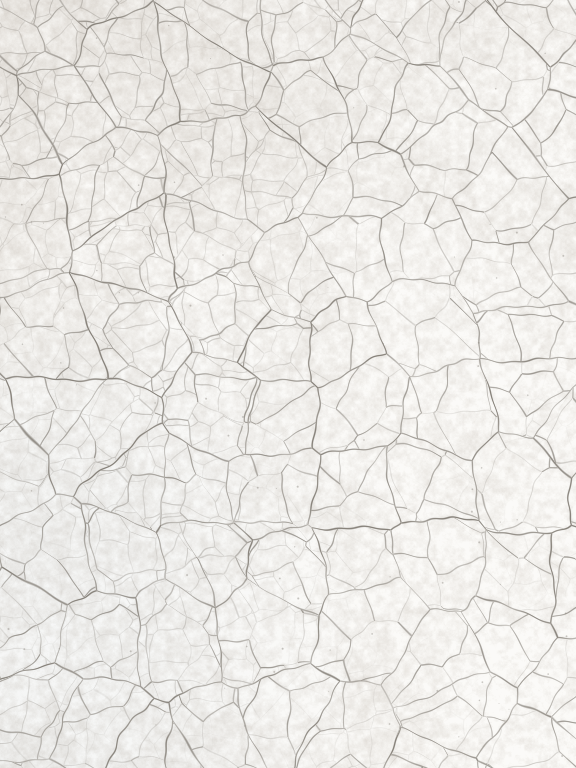
Give the GLSL for this texture, as a Shadertoy shader.

```glsl
// Old off-white paint, split by a branching network of fine grey cracks.

#define CELLS 7.2          // largest plates across the canvas width
#define SUBDIVIDE 1.6      // scale step between crack generations
#define JITTER 0.88        // irregularity of the plates
#define CRACK_WIDTH 0.0012 // half width of the widest cracks
#define GRAIN 1.25         // contrast of the fine surface mottling
#define CRACK_COLOR vec3(0.53, 0.51, 0.48)
#define WARM_PAINT vec3(0.884, 0.868, 0.846)
#define PALE_PAINT vec3(0.976, 0.971, 0.960)
#define COOL_TINT vec3(0.978, 0.985, 0.992)

struct Crack { float dist; float strength; vec2 plate; };

vec2 hash2(vec2 p) {
    vec3 q = fract(p.xyx * vec3(0.1031, 0.1030, 0.0973));
    q += dot(q, q.yzx + 33.33);
    return fract((q.xx + q.yz) * q.zy);
}

float valueNoise(vec2 p) {
    vec2 i = floor(p), f = fract(p);
    f = f * f * (3.0 - 2.0 * f);
    float low = mix(hash2(i).x, hash2(i + vec2(1, 0)).x, f.x);
    float high = mix(hash2(i + vec2(0, 1)).x, hash2(i + vec2(1, 1)).x, f.x);
    return mix(low, high, f.y);
}

float layeredNoise(vec2 p) {
    float sum = 0.0, weight = 0.5;
    for (int i = 0; i < 4; i++) {
        sum += weight * (valueNoise(p) - 0.5);
        p = p * 2.07 + 17.3;
        weight *= 0.6;
    }
    return sum;
}

// Layered sines bend the straight cell borders and make them waver.
vec2 bend(vec2 p) {
    p += 0.010 * sin(p.yx * vec2(15.0, 13.0) + vec2(0.7, 2.1));
    p += 0.0035 * sin(p.yx * vec2(47.0, 41.0) + p * 23.0);
    p += 0.0012 * sin(p.yx * vec2(139.0, 151.0) + p * 67.0);
    return p;
}

vec2 plateCenter(vec2 cell, vec2 seed) {
    return 0.5 + JITTER * (hash2(cell + seed) - 0.5);
}

// Cellular noise: distance to the nearest border, its strength, and the plate.
Crack crackNet(vec2 p, vec2 seed) {
    vec2 base = floor(p), f = fract(p), nearCell = vec2(0), nearest = vec2(9);
    for (int y = -1; y <= 1; y++)
    for (int x = -1; x <= 1; x++) {
        vec2 cell = vec2(x, y);
        vec2 v = cell + plateCenter(base + cell, seed) - f;
        if (dot(v, v) < dot(nearest, nearest)) { nearest = v; nearCell = cell; }
    }
    Crack crack = Crack(9.0, 0.0, base + nearCell);
    for (int y = -2; y <= 2; y++)
    for (int x = -2; x <= 2; x++) {
        vec2 cell = nearCell + vec2(x, y);
        vec2 v = cell + plateCenter(base + cell, seed) - f;
        vec2 across = v - nearest;
        if (dot(across, across) < 1e-5) continue;
        float d = dot(0.5 * (v + nearest), normalize(across));
        if (d < crack.dist) {
            crack.dist = d;
            crack.strength = hash2(2.0 * base + nearCell + cell + seed + 61.0).x;
        }
    }
    return crack;
}

void mainImage(out vec4 fragColor, in vec2 fragCoord) {
    vec2 uv = fragCoord / iResolution.x;
    vec2 pos = fragCoord / iResolution.xy;
    float pixel = 0.75 / iResolution.x;

    // Paint: warm at the top, pale to the right, cool at the lower left
    float light = 0.30 + 0.36 * (1.0 - smoothstep(0.45, 1.05, pos.y)) + 0.28 * pos.x;
    light += 0.50 * layeredNoise(uv * 6.0) + GRAIN * layeredNoise(uv * 85.0);
    vec3 color = mix(WARM_PAINT, PALE_PAINT, clamp(light, -0.2, 1.1));
    float cool = (1.0 - smoothstep(0.1, 0.75, pos.x)) * (1.0 - smoothstep(0.3, 0.7, pos.y));
    color *= mix(vec3(1), COOL_TINT, cool);

    // Cracks: every generation splits the plates of the one before
    vec2 p = bend(uv);
    vec2 seed = vec2(11.0, 47.0);
    float scale = CELLS, weight = 0.9, ink = 0.0, shade = 0.0;
    float crumbled = smoothstep(0.3, 0.8, 0.68 - 0.5 * pos.x
        + 0.3 * abs(pos.y - 0.5) + 0.8 * layeredNoise(uv * 3.0 + 8.0));
    for (int level = 0; level < 3; level++) {
        Crack crack = crackNet(p * scale, seed);
        float d = crack.dist / scale;
        float strength = weight * mix(0.55, 1.0, crack.strength);
        if (level == 1) strength *= mix(0.45, 1.0, smoothstep(0.1, 0.6, crack.strength));
        if (level == 2) strength *= 0.8 * crumbled;
        strength *= 0.85 + 0.6 * (valueNoise(uv * 26.0) - 0.4);
        float width = CRACK_WIDTH * (0.4 + 0.6 * strength);
        float line = 1.0 - smoothstep(max(0.0, width - pixel), width + pixel, d);
        ink = max(ink, line * min(1.0, 1.1 * strength));
        shade = max(shade, strength * exp(-d / 0.003));
        seed += floor(hash2(crack.plate + seed) * 97.0);
        scale *= SUBDIVIDE;
        weight *= 0.72;
    }
    color *= 1.0 - 0.03 * shade;
    color = mix(color, CRACK_COLOR, clamp(ink, 0.0, 1.0));

    // Sparse specks of dirt
    vec2 speckCell = floor(uv * 32.0);
    vec2 offset = fract(uv * 32.0) - 0.2 - 0.6 * hash2(speckCell + 5.0);
    vec2 chance = hash2(speckCell + 83.0);
    float radius = 0.0005 + 0.0012 * chance.y;
    float speck = 1.0 - smoothstep(radius - pixel, radius + pixel, length(offset) / 32.0);
    color = mix(color, CRACK_COLOR, 0.45 * speck * step(0.94, chance.x));

    fragColor = vec4(color, 1.0);
}
```
